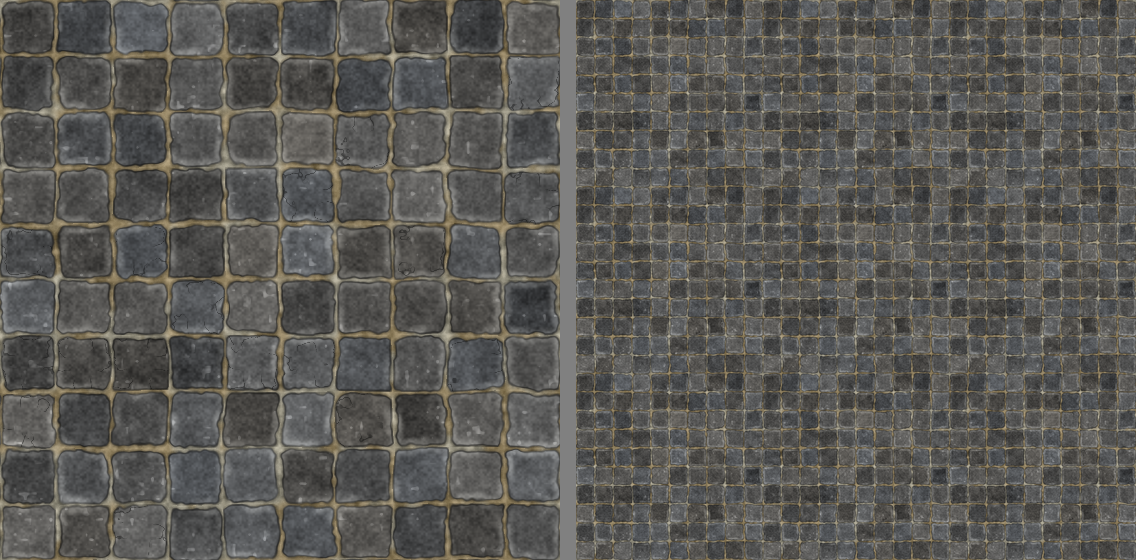
Left, the tile; right, the same tile 3 across and 3 down.
Give the GLSL for this texture, as a Shadertoy shader.

```glsl
float hash(vec2 p) {
    return fract(sin(dot(p, vec2(127.1, 311.7))) * 43758.5453);
}

// Value noise whose lattice wraps after a whole number of cells
float noise(vec2 p, float period) {
    vec2 i = floor(p), f = fract(p);
    f = f * f * (3.0 - 2.0 * f);
    vec2 a = mod(i, period), b = mod(i + 1.0, period);
    return mix(mix(hash(a), hash(vec2(b.x, a.y)), f.x),
               mix(hash(vec2(a.x, b.y)), hash(b), f.x), f.y);
}

float fbm(vec2 uv, float frequency) {
    float sum = 0.0, amplitude = 0.5;
    for (int i = 0; i < 4; i++) {
        sum += amplitude * noise(uv * frequency + float(i) * 7.0, frequency);
        frequency *= 2.0;
        amplitude *= 0.5;
    }
    return sum / 0.9375;
}

float roundedBox(vec2 p, vec2 halfSize, float radius) {
    vec2 q = abs(p) - halfSize + radius;
    return length(max(q, 0.0)) + min(max(q.x, q.y), 0.0) - radius;
}

// Signed distance to the worn edge of one stone, in cell units
float stoneDistance(vec2 p, vec2 id) {
    vec2 shift = vec2(hash(id + 31.0), hash(id + 47.0)) - 0.5;
    vec2 halfSize = 0.447 + 0.03 * vec2(hash(id + 61.0), hash(id + 73.0));
    float d = roundedBox(p - 0.03 * shift, halfSize, 0.07 + 0.1 * hash(id + 83.0));
    vec2 q = p + id * 3.0 + 5.0;
    d += 0.075 * (noise(q * 4.3, 997.0) - 0.5);
    d += 0.035 * (noise(q * 11.0, 997.0) - 0.5);
    return max(d, max(abs(p.x), abs(p.y)) - 0.482);
}

vec3 mortarColor(vec2 uv, float d) {
    float patches = fbm(uv + 0.37, 14.0);
    float grit = fbm(uv, 80.0);
    vec3 sand = mix(vec3(0.43, 0.38, 0.27), vec3(0.60, 0.54, 0.42), grit);
    vec3 lime = mix(vec3(0.45, 0.44, 0.39), vec3(0.66, 0.64, 0.57), grit);
    vec3 color = mix(sand, lime, smoothstep(0.42, 0.68, patches));
    return color * (0.82 + 0.3 * smoothstep(0.0, 0.07, d)) + 0.18 * (grit - 0.5);
}

vec3 stoneColor(vec2 uv, vec2 p, vec2 id, float d) {
    float tone = mix(0.22, 0.375, pow(hash(id + 11.0), 0.75));
    vec3 tint = mix(vec3(1.03, 1.0, 0.95), vec3(0.96, 1.0, 1.05), hash(id + 23.0));
    float blotches = fbm(uv + 0.13, 30.0);
    float grain = noise(uv * 256.0, 256.0) + noise(uv * 150.0, 150.0) - 1.0;
    vec3 color = tint * (tone + 0.16 * (blotches - 0.5) + 0.075 * grain);

    // Pale dust along the rim, in patches, and scattered flecks
    float rim = smoothstep(-0.16, -0.035, d) * smoothstep(0.33, 0.72, fbm(uv + 0.71, 24.0));
    float flecks = smoothstep(0.76, 0.94, noise(uv * 110.0 + 3.0, 110.0))
                 * smoothstep(0.45, 0.7, blotches);
    color += vec3(0.17, 0.17, 0.165) * rim + 0.16 * flecks;

    // Rare hairline cracks
    float crack = abs(noise(p * 3.5 + id * 5.0 + 9.0, 997.0)
                + 0.15 * noise(p * 16.0 + id * 9.0 + 9.0, 997.0) - 0.57);
    float cracked = step(0.82, hash(id + 97.0)) * smoothstep(-0.3, -0.1, d);
    return color * (1.0 - 0.35 * cracked * (1.0 - smoothstep(0.005, 0.03, crack)));
}

void mainImage(out vec4 fragColor, in vec2 fragCoord) {
    vec2 uv = fragCoord / iResolution.xy;

    // Ten by ten cells on a gently bent grid
    vec2 bend = vec2(fbm(uv, 10.0), fbm(uv + 0.53, 10.0)) - 0.5;
    vec2 grid = uv * 10.0 + 0.13 * bend;
    vec2 id = mod(floor(grid), 10.0);
    vec2 p = fract(grid) - 0.5;

    float d = stoneDistance(p, id);
    float soft = 0.012 + 5.0 / iResolution.y;
    float stone = 1.0 - smoothstep(-soft, soft, d);
    vec3 color = mix(mortarColor(uv, d), stoneColor(uv, p, id, d), stone);

    // Dark crease where stone meets mortar
    float crease = 1.0 - smoothstep(0.0, 0.03, abs(d + 0.006));
    color *= 1.0 - crease * (0.2 + 0.3 * noise(uv * 40.0, 40.0));

    fragColor = vec4(clamp(color, 0.0, 1.0), 1.0);
}
```
